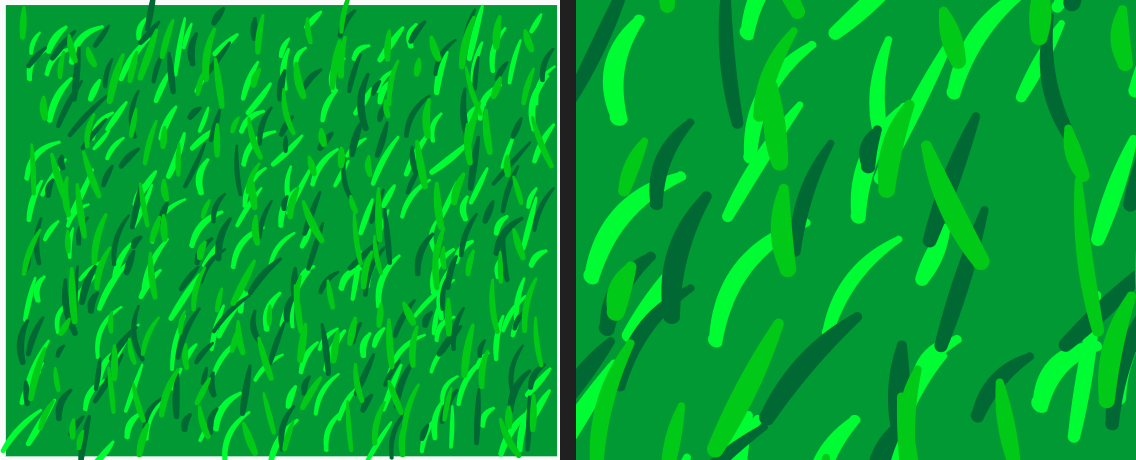
Left, the full canvas; right, a detail of the centre.
Give the GLSL for this texture, as a Shadertoy shader.

```glsl
// Hand-drawn lawn: curved blades in three greens scattered over a flat green sheet with a thin white rim.

vec4 hash4(vec2 cell, float seed) {
    vec4 p = fract(vec4(cell.xyx, seed + cell.y) * vec4(0.1031, 0.1030, 0.0973, 0.1099) + seed * 0.137);
    p += dot(p, p.wzxy + 33.33);
    return fract((p.xxyz + p.yzzw) * p.zywx);
}

// Signed distance to a tapered blade centred at the origin, bulging to its left
float bladeDistance(vec2 p, float lean, float halfLength, float halfWidth, float bend) {
    vec2 along = vec2(sin(lean), cos(lean));
    vec2 q = vec2(dot(p, vec2(-along.y, along.x)), dot(p, along));
    float y = clamp(q.y, -halfLength, halfLength);
    float u = y / halfLength;
    float spine = bend * (0.5 - u * u);
    float slope = 2.0 * bend * u / halfLength;
    float taper = 1.0 - 0.38 * u * u - 0.15 * u;
    float across = (q.x - spine) / sqrt(1.0 + slope * slope);
    return length(vec2(across, q.y - y)) - halfWidth * taper;
}

// Coverage of one scattered layer; lean is mean and spread from the vertical
float bladeLayer(vec2 p, vec2 low, vec2 high, float cellSize, float seed,
                 vec2 lean, vec2 lengths, float width, float curl) {
    float nearest = 1.0;
    vec2 home = floor(p / cellSize);
    for (int j = -1; j <= 1; j++) {
        for (int i = -1; i <= 1; i++) {
            vec2 cell = home + vec2(i, j);
            vec4 place = hash4(cell + 17.0, seed);
            vec4 form = hash4(cell + 71.0, seed + 5.3);
            vec2 centre = (cell + place.xy) * cellSize;

            // Most blades stay clear of the rim, a few poke across it
            float inset = form.w > 0.9 ? 0.006 : 0.03;
            vec2 room = min(centre - low, high - centre);
            if (min(room.x, room.y) < inset) continue;

            float tilt = lean.x + lean.y * (place.z + form.x - 1.0);
            float halfLength = mix(lengths.x, lengths.y, place.w);
            float halfWidth = width * mix(0.78, 1.2, form.y);
            float bend = curl * halfLength * mix(-0.15, 1.0, form.z);
            nearest = min(nearest, bladeDistance(p - centre, tilt, halfLength, halfWidth, bend));
        }
    }
    return clamp(0.5 - nearest * iResolution.y, 0.0, 1.0);
}

void mainImage(out vec4 fragColor, in vec2 fragCoord) {
    vec2 p = fragCoord / iResolution.y;
    float aspect = iResolution.x / iResolution.y;

    // Flat sheet inside the white rim
    vec2 low = vec2(0.0127, 0.008);
    vec2 high = vec2(aspect - 0.0063, 0.989);
    vec2 edge = min(p - low, high - p);
    float sheet = clamp(0.5 + min(edge.x, edge.y) * iResolution.y, 0.0, 1.0);
    vec3 color = mix(vec3(0.98, 0.99, 0.99), vec3(0.0, 0.60, 0.20), sheet);

    // Long bright arcs, then dark strokes, then straighter leaf-green dabs
    float bright = bladeLayer(p, low, high, 0.080, 3.0, vec2(0.46, 0.48), vec2(0.020, 0.062), 0.0064, 0.36);
    float dark = bladeLayer(p, low, high, 0.089, 11.0, vec2(0.33, 0.55), vec2(0.012, 0.060), 0.0068, 0.26);
    float leaf = bladeLayer(p, low, high, 0.087, 23.0, vec2(0.06, 0.55), vec2(0.016, 0.058), 0.0071, 0.14);
    color = mix(color, vec3(0.0, 0.99, 0.20), bright);
    color = mix(color, vec3(0.0, 0.41, 0.20), dark);
    color = mix(color, vec3(0.0, 0.79, 0.09), leaf);

    fragColor = vec4(color, 1.0);
}
```
